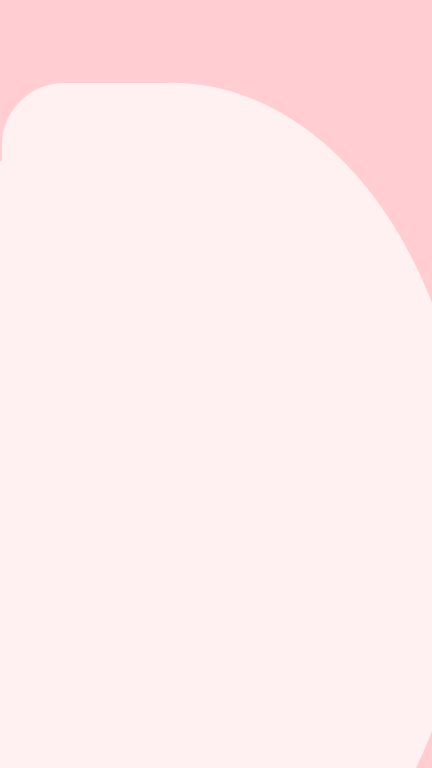
Write a Shadertoy shader that draws this background.

```glsl
float roundedBox(vec2 p, vec2 halfSize, float radius) {
    vec2 q = abs(p) - halfSize + radius;
    return length(max(q, 0.0)) + min(max(q.x, q.y), 0.0) - radius;
}

// Approximate distance, accurate near the outline
float ellipse(vec2 p, vec2 radii) {
    float k = length(p / radii);
    return k * (k - 1.0) / max(length(p / (radii * radii)), 1e-4);
}

void mainImage(out vec4 fragColor, in vec2 fragCoord) {
    // Canvas width is one unit
    vec2 p = fragCoord / iResolution.x;
    float pixel = 1.0 / iResolution.x;

    // Large oval joined with a rounded panel at the upper left
    float oval = ellipse(p - vec2(0.398, 0.581), vec2(0.692, 1.005));
    float panel = roundedBox(p - vec2(0.273, 1.311), vec2(0.2685, 0.2745), 0.1435);
    float blob = min(oval, panel);

    vec3 rose = vec3(1.0, 0.804, 0.824);
    vec3 blush = vec3(1.0, 0.946, 0.945);
    float coverage = 1.0 - smoothstep(-0.7 * pixel, 0.7 * pixel, blob);
    fragColor = vec4(mix(rose, blush, coverage), 1.0);
}
```
